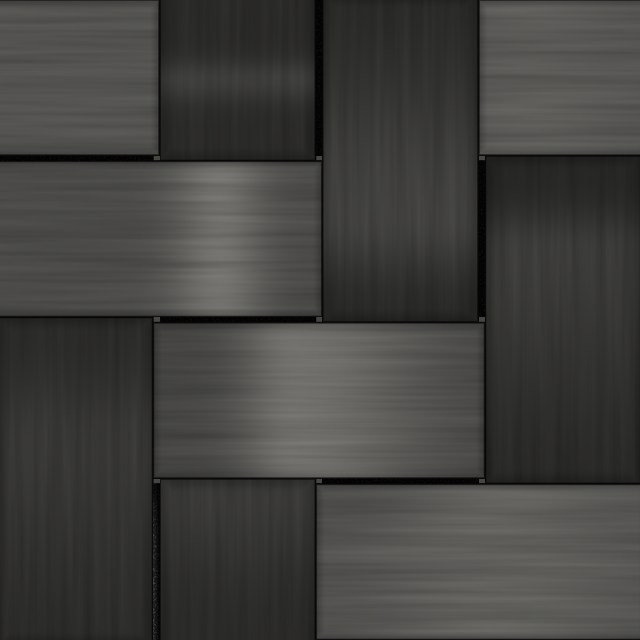
Give the GLSL for this texture, as a WebGL 1 fragment shader.

```glsl
precision highp float;
// Twill weave of brushed dark metal bands, two over and two under, with narrow black gaps.

uniform vec2 u_resolution;

const vec2 ORIGIN = vec2(-0.005, 0.0);
const vec2 PITCH = vec2(0.2543, 0.2523);
const float BAND = 0.244;
const vec3 METAL_TINT = vec3(1.0, 0.995, 0.965);
const vec3 GAP_COLOR = vec3(0.012);
const vec3 CROSSING_COLOR = vec3(0.27, 0.27, 0.26);

vec2 gradientAt(vec2 cell) {
    float h = fract(sin(dot(cell, vec2(127.1, 311.7))) * 43758.5);
    return vec2(cos(6.2832 * h), sin(6.2832 * h));
}

float gradientNoise(vec2 p) {
    vec2 i = floor(p), f = fract(p);
    vec2 u = f * f * f * (f * (f * 6.0 - 15.0) + 10.0);
    float a = dot(gradientAt(i), f);
    float b = dot(gradientAt(i + vec2(1.0, 0.0)), f - vec2(1.0, 0.0));
    float c = dot(gradientAt(i + vec2(0.0, 1.0)), f - vec2(0.0, 1.0));
    float d = dot(gradientAt(i + 1.0), f - 1.0);
    return mix(mix(a, b, u.x), mix(c, d, u.x), u.y);
}

// Component of v chosen by a whole-number index.
float pick(vec4 v, float index) {
    return dot(v, vec4(equal(vec4(index), vec4(0.0, 1.0, 2.0, 3.0))));
}

// Highlight with its own falloff on either side of the peak.
float sheen(float t, float peak, float before, float after) {
    float x = (t - peak) / (t < peak ? before : after);
    return exp(-x * x);
}

// Fine grain; x runs along the band.
float brushing(vec2 p) {
    return 0.10 * gradientNoise(p * vec2(2.5, 42.0))
         + 0.11 * gradientNoise(p * vec2(4.0, 95.0) + 17.3)
         + 0.06 * gradientNoise(p * vec2(6.0, 210.0) + 51.7);
}

// Distance inside the visible part of a band, negative outside.
// Phase -1 is the cell before the float, 0 and 1 lie in it, 2 follows it.
float floatDistance(vec2 local, float pitch, float phase) {
    float gap = pitch - BAND;
    float s = local.x + gap + pitch * phase;
    float ends = min(s, 2.0 * pitch + gap - s);
    return min(ends, min(local.y, BAND - local.y));
}

float floatPhase(float diagonal) {
    return floor(mod(diagonal + 1.5, 4.0)) - 1.0;
}

// Thin dark rim and a soft rounded shoulder.
float edgeShade(float d, float shoulder) {
    float rim = mix(0.2, 1.0, smoothstep(0.0003, 0.0032, d));
    return rim * mix(0.78, 1.0, smoothstep(0.0, shoulder, d));
}

float horizontalTone(float t, float row) {
    float base = pick(vec4(0.315, 0.27, 0.29, 0.325), row);
    float gain = pick(vec4(0.06, 0.165, 0.15, 0.035), row);
    float peak = pick(vec4(0.76, 0.46, 0.345, 0.82), row);
    float before = pick(vec4(0.15, 0.085, 0.075, 0.12), row);
    float after = pick(vec4(0.22, 0.20, 0.07, 0.15), row);
    return base + gain * sheen(t, peak, before, after);
}

float verticalTone(float t, float column) {
    float base = pick(vec4(0.165, 0.165, 0.155, 0.15), column);
    float gain = pick(vec4(0.05, 0.075, 0.10, 0.08), column);
    float peak = pick(vec4(0.31, 0.876, 0.66, 0.61), column);
    float before = pick(vec4(0.20, 0.035, 0.09, 0.24), column);
    float after = pick(vec4(0.10, 0.03, 0.22, 0.06), column);
    float lowSheen = column == 1.0 ? 0.06 * sheen(t, 0.23, 0.11, 0.1) : 0.0;
    return base + gain * sheen(t, peak, before, after) + lowSheen;
}

vec3 gapColor(vec2 p, vec2 local, float pixel) {
    float speck = max(gradientNoise(p * 310.0), 0.0);
    float exposed = (1.0 - smoothstep(0.15, 0.28, p.y)) * (1.0 - smoothstep(0.238, 0.25, p.x));
    vec3 color = GAP_COLOR + speck * 0.06 + exposed * (0.12 + 0.3 * speck);
    float crossing = min(local.x, local.y) - BAND;
    return mix(color, CROSSING_COLOR, smoothstep(-pixel, pixel, crossing - 0.001));
}

void main() {
    vec2 p = gl_FragCoord.xy / u_resolution;
    float pixel = 0.5 / min(u_resolution.x, u_resolution.y);
    vec2 cell = floor((p - ORIGIN) / PITCH);
    vec2 local = p - ORIGIN - cell * PITCH;
    float diagonal = cell.x + cell.y;

    // Visible floats in each direction
    float across = floatDistance(local, PITCH.x, floatPhase(diagonal + 2.0));
    float upward = floatDistance(local.yx, PITCH.y, floatPhase(diagonal));

    // Brushed metal tones, with separate grain for each band
    float lightTone = horizontalTone(p.x, cell.y) * (1.0 + brushing(p + cell.y * 7.0));
    float darkTone = verticalTone(p.y, cell.x) * (1.0 + brushing(p.yx + cell.x * 5.0 + 31.0));
    vec3 lightMetal = METAL_TINT * lightTone * edgeShade(across, 0.016);
    vec3 darkMetal = METAL_TINT * darkTone * edgeShade(upward, 0.024);

    vec3 color = gapColor(p, local, pixel);
    color = mix(color, darkMetal, smoothstep(-pixel, pixel, upward));
    color = mix(color, lightMetal, smoothstep(-pixel, pixel, across));
    gl_FragColor = vec4(color, 1.0);
}
```
